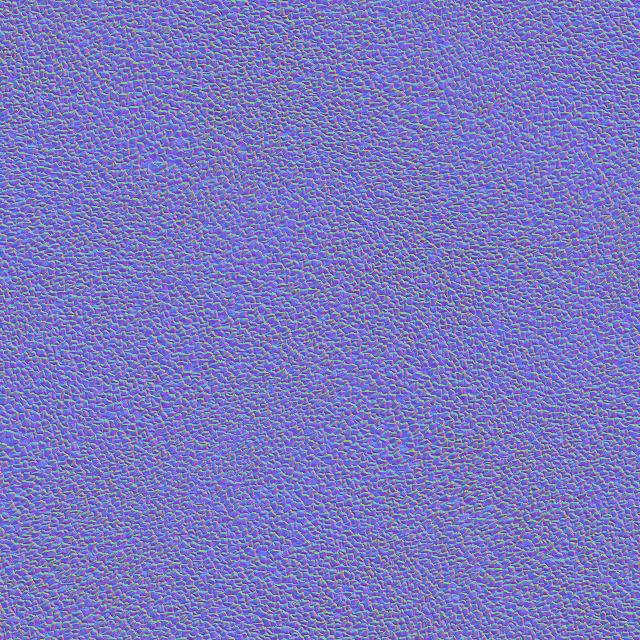
A WebGL 2 fragment shader for this texture map:

```glsl
#version 300 es
precision highp float;
// Tangent-space normal map of fine pebbled leather.
// Cellular noise gives tilted pebbles parted by grooves, layered sines add
// wrinkles and drift; the height's slope is then encoded as a colour.

uniform vec2 u_resolution;
out vec4 fragColor;

const float PEBBLES = 130.0;            // pebbles across the canvas, short axis
const float STRETCH = 1.42;             // pebble length over width
const float GRAIN_ANGLE = 0.66;         // direction of the long axis, radians
const float JITTER = 0.95;              // irregularity of the pebble centres
const float RAGGED = 0.15;              // waviness of the groove lines
const float GROOVE_WIDTH = 0.46;        // in pebble units
const vec2  GROOVE_DEPTH = vec2(0.2, 1.05); // faint and strong grooves
const float RELIEF = 0.86;              // height of the pebbles
const float DOME = 0.15;                // rounding of the pebble tops
const vec2  TILT = vec2(0.60, 0.30);    // tops rise toward the upper right
const float TILT_SPREAD = 0.6;          // random change of tilt per pebble
const float WRINKLE = 0.045;            // height of the fine wrinkles
const float DRIFT = 0.009;              // slow bending of the grain
const float TAP = 0.00095;              // half step of the slope measurement
const vec2  SOFT_SIDE = vec2(0.60, 0.62); // easing of left and lower faces
const vec2  LEAN = vec2(-0.16, -0.15);  // overall lean of the surface
const float TINT = 0.39;                // red and green swing
const vec2  BLUE_RANGE = vec2(0.10, 0.97); // blue of steep and of flat parts

vec2 hash2(vec2 cell) {
    vec3 h = fract(cell.xyx * vec3(0.1031, 0.1030, 0.0973));
    h += dot(h, h.yzx + 33.33);
    return fract((h.xx + h.yz) * h.zy);
}

// Canvas position to pebble units: bend, rotate, shorten, then roughen.
vec2 grainSpace(vec2 p) {
    p += DRIFT * vec2(sin(p.y * 13.0 + 1.7 * sin(p.x * 9.0)),
                      sin(p.x * 11.0 + 2.0 * sin(p.y * 7.0 + 1.0)));
    float c = cos(GRAIN_ANGLE), s = sin(GRAIN_ANGLE);
    vec2 q = vec2(c * p.x + s * p.y, c * p.y - s * p.x);
    q *= PEBBLES / vec2(STRETCH, 1.0);
    return q + RAGGED * sin(q.yx * vec2(3.7, 4.3) + 1.6 * sin(q * 1.9));
}

// Short, wavy creases across the pebble tops.
float wrinkles(vec2 q) {
    float broad = sin(q.x * 5.9 + 2.1 * sin(q.y * 3.7 + q.x));
    float fine = sin(q.y * 6.7 + 1.8 * sin(q.x * 4.7 - q.y * 1.3));
    return WRINKLE * (broad + fine);
}

// Grooves fade in and out along their length.
float grooveDepth(vec2 q) {
    float fade = sin(q.x * 2.3 + 2.0 * sin(q.y * 1.1))
               * sin(q.y * 1.9 + 2.0 * sin(q.x * 0.9 + 1.0));
    return mix(GROOVE_DEPTH.x, GROOVE_DEPTH.y, 0.5 + 0.5 * fade);
}

float leatherHeight(vec2 p) {
    vec2 q = grainSpace(p);
    vec2 home = floor(q);
    float nearest = 9.0, second = 9.0;
    vec2 offset = vec2(0.0), nearestCell = home;

    // Find the two closest pebble centres.
    for (int y = -1; y <= 1; y++) {
        for (int x = -1; x <= 1; x++) {
            vec2 cell = home + vec2(x, y);
            vec2 toPoint = q - cell - 0.5 - JITTER * (hash2(cell) - 0.5);
            float d = length(toPoint);
            if (d < nearest) {
                second = nearest;
                nearest = d;
                offset = toPoint;
                nearestCell = cell;
            } else {
                second = min(second, d);
            }
        }
    }

    // A tilted, slightly domed top, cut by the grooves.
    vec2 tilt = TILT + TILT_SPREAD * (hash2(nearestCell + 57.0) - 0.5);
    float top = 0.8 + dot(tilt, offset) - DOME * nearest * nearest;
    float groove = 1.0 - smoothstep(0.0, GROOVE_WIDTH, second - nearest);
    return top * (1.0 - grooveDepth(q) * groove) + wrinkles(q);
}

// Broad patches of deeper and shallower grain.
float reliefAt(vec2 p) {
    float patches = sin(p.x * 8.0 + 2.0 * sin(p.y * 6.0))
                  * sin(p.y * 10.0 + 1.5 * sin(p.x * 5.0 + 2.0));
    return RELIEF * (1.0 + 0.10 * patches);
}

void main() {
    vec2 p = gl_FragCoord.xy / u_resolution.y;
    vec2 dx = vec2(TAP, 0.0), dy = vec2(0.0, TAP);

    // Slope by central differences, which also smooths the edges.
    vec2 fall = vec2(leatherHeight(p - dx) - leatherHeight(p + dx),
                     leatherHeight(p - dy) - leatherHeight(p + dy));
    vec2 facing = reliefAt(p) * fall / (2.0 * TAP * PEBBLES);

    // Left and lower faces are gentler than right and upper ones.
    facing = max(facing, 0.0) + SOFT_SIDE * min(facing, 0.0) + LEAN;
    vec3 normal = normalize(vec3(facing, 1.0));

    vec2 redGreen = 0.5 + TINT * normal.xy;
    float blue = mix(BLUE_RANGE.x, BLUE_RANGE.y, normal.z);
    fragColor = vec4(redGreen, blue, 1.0);
}
```
